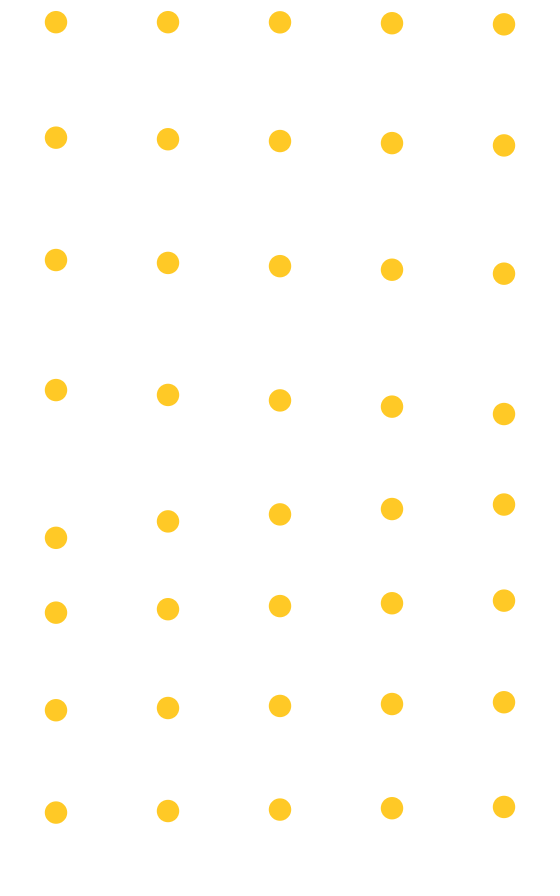
Give the GLSL for this pattern, as a WebGL 1 fragment shader.

```glsl
precision highp float;

// Amber dots on white, one per cell of a 5 by 8 grid.
// Each dot is shifted vertically by its place in reading order: the shift
// swells to a sharp crest halfway through the sequence, then eases back.

uniform vec2 u_resolution;

const vec2 GRID = vec2(5.0, 8.0);
const vec3 WHITE = vec3(1.0);
const vec3 AMBER = vec3(1.0, 0.79, 0.15);
const float DOT_RADIUS = 0.1;   // in cells
const float SWING = 0.302;      // largest shift, in cells

// Square-root ease from 0 to 1, with a parabolic gain along the way.
float easedRoot(float t, float peakGain, float peakAt, float bend) {
  float s = sqrt(t);
  float fromPeak = s - peakAt;
  return min(s * (peakGain - bend * fromPeak * fromPeak), 1.0);
}

// Downward shift for a phase in 0..1, cresting at 0.5.
float bounceShift(float phase, float swing) {
  float away = abs(2.0 * phase - 1.0);
  float approach = easedRoot(away, 1.125, 0.72, 1.4);
  float retreat = easedRoot(away, 1.1, 0.44, 0.3);
  float fall = phase < 0.5 ? approach : retreat;
  return swing * (1.0 - 2.0 * fall);
}

// Antialiased coverage of a disc.
float disc(vec2 p, float radius, float pixel) {
  return clamp(0.5 + (radius - length(p)) / pixel, 0.0, 1.0);
}

void main() {
  // Grid coordinates, with rows counted down from the top
  vec2 uv = gl_FragCoord.xy / u_resolution;
  vec2 grid = vec2(uv.x, 1.0 - uv.y) * GRID;
  vec2 cell = floor(grid);
  vec2 local = fract(grid) - 0.5;

  // Position of this cell in reading order
  float phase = (cell.y * GRID.x + cell.x) / (GRID.x * GRID.y);
  local.y -= bounceShift(phase, SWING);

  float pixel = GRID.y / u_resolution.y;
  float coverage = disc(local, DOT_RADIUS, pixel);
  gl_FragColor = vec4(mix(WHITE, AMBER, coverage), 1.0);
}
```
